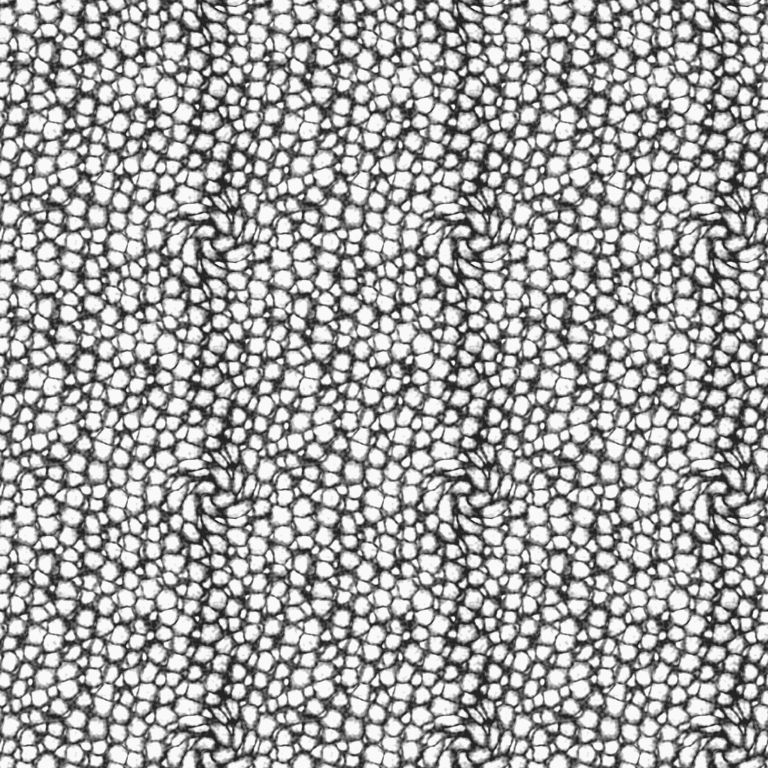
Write a WebGL 2 fragment shader that draws this texture.

```glsl
#version 300 es
precision highp float;
// Pebbled leather in grey: three by three identical tiles of rounded grains.
// Grains sit in slanted, staggered columns on a sheared lattice that wraps;
// each is shaded as a dome, with dark grooves, gritty noise and a small swirl.
uniform vec2 u_resolution;
out vec4 fragColor;

vec2 hash2(vec2 p) {
  vec3 a = fract(p.xyx * vec3(0.1031, 0.1030, 0.0973));
  a += dot(a, a.yzx + 33.33);
  return fract((a.xx + a.yz) * a.zy);
}

// Gradient noise that wraps after a whole number of cells
float cornerSlope(vec2 cell, vec2 offset, float period) {
  float angle = 6.2832 * hash2(mod(cell, period) + 17.0).x;
  return dot(vec2(cos(angle), sin(angle)), offset);
}

float noise(vec2 tile, float period) {
  vec2 p = tile * period, i = floor(p), f = p - i;
  vec2 w = f * f * f * (f * (f * 6.0 - 15.0) + 10.0);
  vec2 e = vec2(1.0, 0.0);
  float low = mix(cornerSlope(i, f, period),
                  cornerSlope(i + e, f - e, period), w.x);
  float high = mix(cornerSlope(i + e.yx, f - e.yx, period),
                   cornerSlope(i + 1.0, f - 1.0, period), w.x);
  return mix(low, high, w.y);
}

// Offset from a tile point, taken to its nearest repeat
vec2 wrapOffset(vec2 p) {
  return fract(p + 0.5) - 0.5;
}

// Nearest grain: xy = offset over radius, z = best power, w = second best
void addGrains(vec2 p, vec2 radii, float seed, inout vec4 best) {
  vec2 base = floor(p);
  for (int y = -1; y <= 1; y++) {
    for (int x = -1; x <= 1; x++) {
      vec2 cell = base + vec2(x, y);
      // One tile up moves the sheared lattice by two columns
      float lap = floor(cell.y / 14.0);
      vec2 id = vec2(mod(cell.x + 2.0 * lap, 12.0), cell.y - 14.0 * lap);
      vec2 jitter = (hash2(id + seed) - 0.5) * vec2(0.3, 0.36);
      float stagger = 0.5 * mod(id.x, 2.0) - 0.25;
      vec2 d = p - cell - 0.5 - jitter - vec2(0.0, stagger);
      d = vec2(d.x + d.y / 7.0, d.y * 12.0 / 14.0);
      float radius = mix(radii.x, radii.y, hash2(id + seed + 41.0).x);
      float power = radius * radius - dot(d, d);
      if (power > best.z) best = vec4(d / radius, power, best.z);
      else best.w = max(best.w, power);
    }
  }
}

float leather(vec2 tile) {
  // Bend the columns, twist them round the swirl and roughen the outlines
  vec2 q = wrapOffset(tile - vec2(0.84, 0.07));
  float turn = 1.3 * exp(-90.0 * dot(q, q));
  vec2 bent = tile - q + mat2(cos(turn), sin(turn), -sin(turn), cos(turn)) * q;
  bent.x += 0.016 * sin(6.2832 * tile.y + 0.8) + 0.008 * sin(12.5664 * tile.x);
  bent += 0.011 * vec2(noise(tile, 26.0), noise(tile + 0.37, 26.0));

  // Large grains first, small ones wedged into the gaps
  vec2 p = vec2(bent.x * 12.0 - bent.y * 2.0, bent.y * 14.0);
  vec4 grain = vec4(0.0, 0.0, -9.0, -9.0);
  addGrains(p, vec2(0.38, 0.57), 3.0, grain);
  addGrains(p + vec2(0.5, 0.0), vec2(0.16, 0.36), 71.0, grain);

  // Dome lit from the upper left
  float d = length(grain.xy);
  float tone = 1.12 - 0.74 * smoothstep(0.4, 1.05, d);
  tone += 0.27 * dot(grain.xy, vec2(-0.6, 0.8)) * (1.0 - smoothstep(1.0, 1.3, d));

  // Valleys and the grooves where grains touch
  float groove = 1.0 - smoothstep(0.0, 0.14, grain.z - grain.w);
  tone = mix(tone, 0.24, 0.75 * groove);
  tone = mix(tone, 0.27, smoothstep(0.92, 1.12, d));

  // Darker seam above the swirl, broad wear and fine grit
  float seamX = wrapOffset(tile - 0.83 - 0.03 * sin(6.2832 * tile.y)).x;
  tone -= 0.15 * exp(-180.0 * seamX * seamX);
  tone += 0.10 * noise(tile, 5.0);
  tone += 0.26 * noise(tile, 36.0) + 0.36 * noise(tile + 0.21, 72.0);
  return clamp(tone, 0.14, 0.975);
}

void main() {
  // Four samples per pixel smooth the edges
  float tone = 0.0;
  for (int i = 0; i < 4; i++) {
    vec2 shift = (vec2(i % 2, i / 2) - 0.5) * 0.5;
    tone += 0.25 * leather(3.0 * (gl_FragCoord.xy + shift) / u_resolution);
  }
  fragColor = vec4(vec3(tone), 1.0);
}
```
